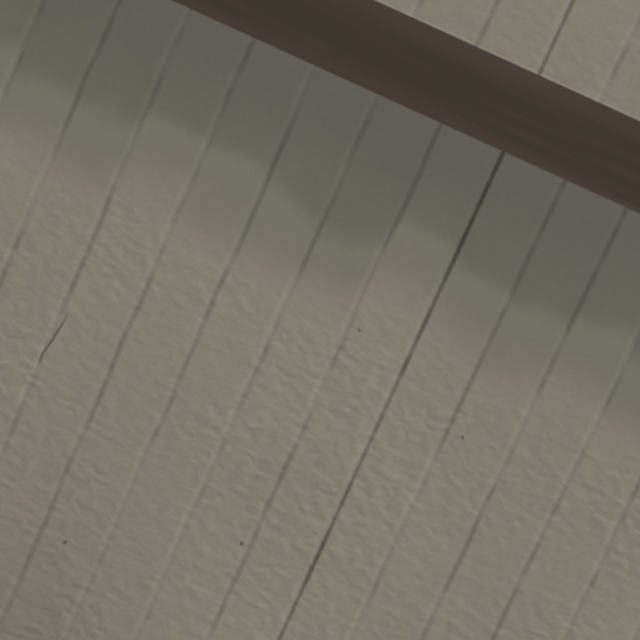
This texture is drawn by a WebGL 1 fragment shader. Its source:

```glsl
precision highp float;
uniform vec2 u_resolution;

const vec3 LIGHT_PAINT = vec3(0.512, 0.490, 0.438);
const vec3 MID_PAINT = vec3(0.452, 0.440, 0.392);
const vec3 SHADED_PAINT = vec3(0.380, 0.370, 0.340);
const vec3 BEAM_DARK = vec3(0.245, 0.215, 0.188);
const vec3 BEAM_WORN = vec3(0.302, 0.270, 0.240);

const float BOARD_WIDTH = 0.1147;   // horizontal spacing of the grooves
const float BOARD_LEAN = 0.46;      // sideways run per unit of height
const float MAIN_GROOVE_X = 0.436;  // foot of the open joint
const float FAN = 0.06;             // spreading of the boards with height
const float GROOVE_HALF = 0.0048;
const float JOINT_HALF = 0.0030;
const float BEAM_SLOPE = 0.456;
const float BEAM_LOW = 1.122;       // beam edges where they cross x = 0
const float BEAM_HIGH = 1.266;
const float RIPPLE = 0.058;         // strength of the brushed relief
const vec2 CRACK_TOP = vec2(0.135, 0.565);
const vec2 CRACK_FOOT = vec2(0.055, 0.412);
const int SPECKS = 4;

float hash(vec2 p) {
  vec3 q = fract(vec3(p.xyx) * 0.1031);
  q += dot(q, q.yzx + 33.33);
  return fract((q.x + q.y) * q.z);
}

float noise(vec2 p) {
  vec2 i = floor(p), f = fract(p);
  f = f * f * (3.0 - 2.0 * f);
  float low = mix(hash(i), hash(i + vec2(1.0, 0.0)), f.x);
  float high = mix(hash(i + vec2(0.0, 1.0)), hash(i + vec2(1.0, 1.0)), f.x);
  return mix(low, high, f.y);
}

float fbm(vec2 p) {
  float sum = 0.0, gain = 0.5;
  for (int i = 0; i < 4; i++) {
    sum += gain * noise(p);
    p = p * 2.03 + 17.1;
    gain *= 0.5;
  }
  return sum;
}

// Side-lit relief of short, fine brush ripples
float paintRelief(vec2 q) {
  vec2 r = q * vec2(62.0, 118.0) + 0.9 * vec2(noise(q * 60.0), noise(q * 60.0 + 50.0));
  vec2 e = vec2(0.2, 0.4);
  return noise(r + e) - noise(r - e) + 0.5 * (noise(r * 1.7 + e) - noise(r * 1.7 - e));
}

float segmentDistance(vec2 p, vec2 a, vec2 b) {
  vec2 ab = b - a;
  return length(p - a - ab * clamp(dot(p - a, ab) / dot(ab, ab), 0.0, 1.0));
}

void main() {
  vec2 p = gl_FragCoord.xy / u_resolution;
  float soft = 1.0 / min(u_resolution.x, u_resolution.y) + 0.0012;

  // Frame aligned with the boards
  vec2 along = normalize(vec2(BOARD_LEAN, 1.0));
  vec2 q = vec2(dot(p, vec2(along.y, -along.x)), dot(p, along));
  float spacing = BOARD_WIDTH * (1.0 + FAN * (p.y - 0.48));
  float s = (p.x - BOARD_LEAN * p.y - MAIN_GROOVE_X) / spacing;
  float board = floor(s);
  float groove = floor(s + 0.5);
  float side = (s - groove) * spacing * along.y;
  side += 0.004 * (noise(vec2(groove * 5.7 + 60.0, q.y * 14.0)) - 0.5) * step(0.5, abs(groove));

  // Shade below the beam, stepping from board to board
  float below = BEAM_LOW - BEAM_SLOPE * p.x - p.y;
  float above = p.y - BEAM_HIGH + BEAM_SLOPE * p.x;
  float stagger = (hash(vec2(board + 40.0, 3.0)) - 0.5) * 0.06;
  float d = below + stagger + 0.08 * (fbm(p * 8.0) - 0.47);
  float gloss = smoothstep(0.25, 0.38, d);
  vec3 wall = mix(SHADED_PAINT, MID_PAINT, 0.25 * smoothstep(0.05, 0.20, d));
  wall = mix(wall, MID_PAINT, smoothstep(0.185, 0.235, d));
  wall = mix(wall, LIGHT_PAINT, gloss);
  float corner = 1.0 - smoothstep(0.05, 0.36, length(p * vec2(1.0, 0.8)));
  wall = mix(wall, MID_PAINT, 0.6 * corner);
  float beyond = smoothstep(-soft, soft, above);
  wall = mix(wall, LIGHT_PAINT, beyond);
  wall *= 1.0 + 0.05 * (fbm(p * 5.0 + 9.0) - 0.47);

  // Brushed surface and fine grain
  float rough = max(smoothstep(0.25, 0.46, d), 0.5 * beyond);
  rough *= 0.45 + noise(p * 9.0 + 4.0);
  wall *= 1.0 + (0.006 + RIPPLE * rough) * paintRelief(q);
  wall *= 1.0 + 0.02 * (noise(p * 250.0) - 0.5);

  // Painted grooves that fade in and out, and one open joint
  float isJoint = 1.0 - step(0.5, abs(groove));
  float wear = 0.6 * noise(vec2(groove * 7.3 + 90.0, q.y * 9.0));
  wear += 0.4 * noise(vec2(groove * 3.1 + 30.0, q.y * 38.0));
  float filled = smoothstep(0.30, 0.72, wear);
  float line = 1.0 - smoothstep(0.0, GROOVE_HALF + soft, abs(side));
  float lip = 1.0 - smoothstep(0.0, GROOVE_HALF + soft, abs(side + 0.008));
  wall *= 1.0 - line * (0.025 + 0.12 * filled) + lip * (0.01 + 0.03 * (1.0 - filled));
  float joint = isJoint * (1.0 - smoothstep(0.0, JOINT_HALF + soft, abs(side)));
  wall *= 1.0 - joint * (0.13 + 0.15 * wear);

  // Hairline crack and scattered specks
  vec2 bent = p + vec2(0.014 * (noise(vec2(p.y * 38.0, 2.0)) - 0.5), 0.0);
  float crack = 1.0 - smoothstep(0.0002, 0.0010 + soft, segmentDistance(bent, CRACK_TOP, CRACK_FOOT));
  wall *= 1.0 - 0.24 * crack * smoothstep(0.35, 0.6, noise(vec2(p.y * 45.0, 8.0)));
  for (int i = 0; i < SPECKS; i++) {
    float id = float(i) + 1.0;
    vec2 spot = vec2(hash(vec2(id, 11.0)), 0.6 * hash(vec2(id, 27.0)));
    float size = 0.0015 + 0.002 * hash(vec2(id, 5.0));
    float ragged = length(p - spot) + 0.003 * (noise(p * 300.0) - 0.5);
    wall *= 1.0 - 0.25 * (1.0 - smoothstep(size * 0.4, size + soft, ragged));
  }

  // Beam with faint streaks along its length
  float depth = clamp(-below / (BEAM_HIGH - BEAM_LOW), 0.0, 1.0);
  float streak = fbm(vec2(p.x * 6.0, below * 75.0 + 30.0));
  float worn = 0.5 * smoothstep(0.6, 1.0, depth) + 0.4 * (1.0 - smoothstep(0.0, 0.2, depth));
  vec3 beam = mix(BEAM_DARK, BEAM_WORN, clamp(worn + 0.6 * (streak - 0.42), 0.0, 1.0));
  float beamMask = smoothstep(-soft, soft, -below) * (1.0 - beyond);
  vec3 color = mix(wall, beam, beamMask);
  float rim = 1.0 - smoothstep(0.0, 0.002 + soft, abs(above - 0.003));
  color *= 1.0 + 0.05 * rim;

  gl_FragColor = vec4(color, 1.0);
}
```
